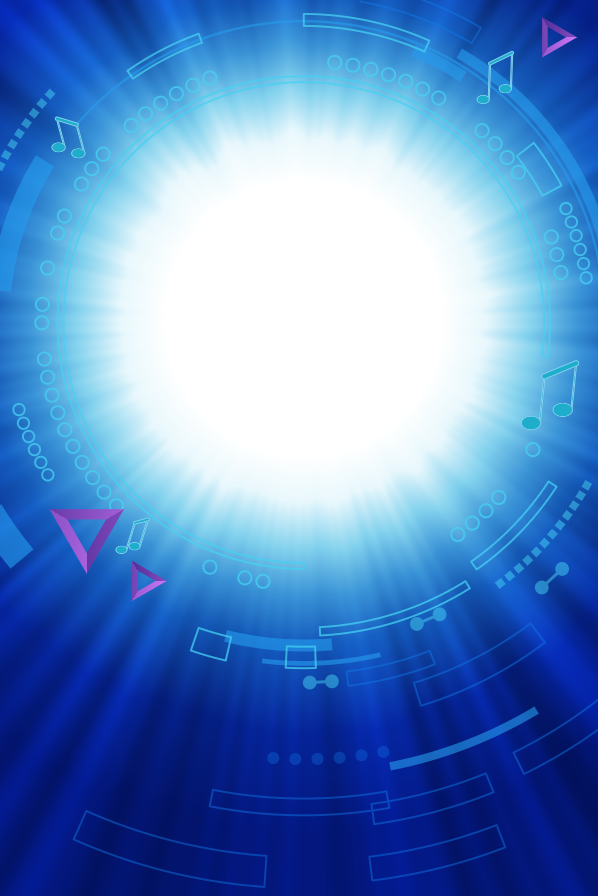
Write a Shadertoy shader that draws this background.

```glsl
const vec3 CYAN = vec3(.27, .82, .95);
const vec3 ELECTRIC = vec3(.06, .48, .92);
const vec3 GLOW[7] = vec3[7](vec3(1), vec3(.91, .97, .99), vec3(.51, .82, .93),
  vec3(.23, .58, .84), vec3(.08, .36, .74), vec3(.02, .14, .59), vec3(.01, .09, .49));
const float STOPS[7] = float[7](23., 30.5, 38.5, 46., 54., 69., 86.);

// Arcs: radius, half width, start and end in degrees
const vec4 FAINT[8] = vec4[8](
  vec4(65, 2, -73, -53), vec4(83, 1.7, -82, -68), vec4(82, 2, -64, -52), vec4(92, 2.6, -114, -94),
  vec4(92, 2, -83, -69), vec4(56, 1.5, 59, 80), vec4(81, 1.4, -101, -80), vec4(60, 1.2, -83, -69));
const vec4 BANDS[8] = vec4[8](
  vec4(75.6, .7, -79, -59), vec4(51, 1.8, 148, 174), vec4(61.5, 2.5, 211, 220), vec4(54, 1, -104, -85),
  vec4(52, .9, 2, 60), vec4(49, 1, 57, 68), vec4(57, .4, -97, -77), vec4(50.4, .2, -4, 139));
const vec4 FRAMES[8] = vec4[8](
  vec4(40.7, .5, -8, 270), vec4(50.6, 1, 66, 90), vec4(50.6, .8, 110, 125), vec4(47, 1.8, 28, 38),
  vec4(51.7, .7, -87, -58), vec4(56, 1.8, -93, -88), vec4(56, 2, -109, -103), vec4(49.6, .8, -55, -33));
// Bead runs: first angle, count
const vec2 BEADS[13] = vec2[13](
  vec2(59, 7), vec2(111, 6), vec2(35, 4), vec2(11, 3), vec2(-29, 1), vec2(-54, 4), vec2(140, 3),
  vec2(156, 2), vec2(168, 1), vec2(176, 2), vec2(188, 10), vec2(249, 1), vec2(257, 2));

vec2 gradient(vec2 cell) {
  float h = 6.2832 * fract(sin(dot(cell, vec2(127.1, 311.7))) * 4375.8);
  return vec2(cos(h), sin(h));
}

float gradientNoise(vec2 p) {
  vec2 i = floor(p), f = fract(p), u = f * f * (3. - 2. * f), e = vec2(1, 0);
  float low = mix(dot(gradient(i), f), dot(gradient(i + e), f - e), u.x);
  float high = mix(dot(gradient(i + e.yx), f - e.yx), dot(gradient(i + 1.), f - 1.), u.x);
  return mix(low, high, u.y);
}

float fill(float d, float px) { return clamp(.5 - d / px, 0., 1.); }
float stroke(float d, float px) { return fill(abs(d) - .16, px); }
float wrapAngle(float a) { return mod(a + 180., 360.) - 180.; }

// Box bent around the centre; polar = (radius, degrees)
float arcBox(vec2 polar, vec4 arc) {
  float along = wrapAngle(polar.y - .5 * (arc.z + arc.w));
  vec2 d = abs(vec2(radians(along) * arc.x, polar.x - arc.x));
  d -= vec2(radians(.5 * (arc.w - arc.z)) * arc.x, arc.y);
  return length(max(d, 0.)) + min(max(d.x, d.y), 0.);
}

// Offset to the nearest member of a row along an arc
vec2 arcRow(vec2 polar, float radius, float first, float spacing, float count) {
  float halfSpan = .5 * spacing * (count - 1.);
  float a = wrapAngle(polar.y - first - halfSpan) + halfSpan;
  a -= spacing * clamp(round(a / spacing), 0., count - 1.);
  return vec2(radians(a) * radius, polar.x - radius);
}

float square(vec2 p) { return max(abs(p.x), abs(p.y)) - .65; }

float segment(vec2 p, vec2 ab) {
  return length(p - ab * clamp(dot(p, ab) / dot(ab, ab), 0., 1.));
}

float barbell(vec2 p, vec2 span) {
  return min(segment(p, span) - .25, min(length(p), length(p - span)) - 1.15);
}

float note(vec2 p, vec2 span, vec2 stem, float size) {
  vec2 squash = vec2(1, 1.45), s = p - vec2(.85 * size, 0);
  float heads = min(length(p * squash), length((p - span) * squash)) - size;
  float stems = min(segment(s, stem), segment(s - span, stem)) - .18;
  return min(heads, min(stems, segment(s - stem, span) - .3 * size));
}

// Hollow bevelled triangle
vec3 triangle(vec3 col, vec2 p, float size, float facing, float px) {
  float d = -1e3, shade = 0., w = .12 * size;
  for (float k = 0.; k < 3.; k++) {
    float a = radians(facing + 60. + 120. * k);
    float edge = dot(p, vec2(cos(a), sin(a))) - .5 * size;
    if (edge > d) { d = edge; shade = .35 + .3 * k; }
  }
  vec3 tint = mix(vec3(.23, .12, .52), vec3(.68, .4, .88), shade + .3 * p.x / size);
  return mix(col, tint, fill(abs(d + w) - w, px));
}

void mainImage(out vec4 fragColor, in vec2 fragCoord) {
  // Percent of canvas width, from the glow centre
  float px = 100. / iResolution.x;
  vec2 p = (fragCoord - iResolution.xy * vec2(.508, .64)) * px;
  float r = length(p);
  vec2 polar = vec2(r, degrees(atan(p.y, p.x)));

  // Radial glow broken up by rays
  vec2 dir = p / max(r, .01);
  float rays = gradientNoise(dir * 9. + 3.) + .6 * gradientNoise(dir * 24.);
  float g = length(p - vec2(0, .6)) - 2.2 * rays * smoothstep(20., 32., r);
  vec3 col = GLOW[0];
  for (int i = 1; i < 7; i++)
    col = mix(col, GLOW[i], clamp((g - STOPS[i - 1]) / (STOPS[i] - STOPS[i - 1]), 0., 1.));
  col *= 1. + .45 * rays * smoothstep(42., 70., r);

  // Panels, bands, frames and beads
  float faint = 1e3, band = 1e3, line = 1e3;
  for (int i = 0; i < 8; i++) {
    faint = min(faint, abs(arcBox(polar, FAINT[i])));
    band = min(band, arcBox(polar, BANDS[i]));
    line = min(line, abs(arcBox(polar, FRAMES[i])));
  }
  for (int i = 0; i < 13; i++)
    line = min(line, abs(length(arcRow(polar, 43.8, BEADS[i].x, 4.04, BEADS[i].y)) - 1.1));
  line = min(line, abs(length(arcRow(polar, 49.8, 197., 2.75, 6.)) - .95));
  line = min(line, abs(length(arcRow(polar, 47.8, 9., 2.9, 6.)) - .95));
  float dots = length(arcRow(polar, 73., -94., 2.9, 6.)) - 1.;
  col = mix(col, ELECTRIC, .45 * max(stroke(faint, px), .7 * fill(dots, px)));
  col = mix(col, mix(ELECTRIC, CYAN, .4), .6 * fill(band, px));

  // Dashes and barbells
  float solid = square(arcRow(polar, 54.6, -53., 2.1, 12.));
  solid = min(solid, square(arcRow(polar, 57.1, 138., 2.1, 8.)));
  solid = min(solid, barbell(p - vec2(1, -60.2), vec2(3.7, .2)));
  solid = min(solid, barbell(p - vec2(18.9, -50.4), vec2(3.8, 1.6)));
  solid = min(solid, barbell(p - vec2(39.8, -44.3), vec2(3.4, 3.1)));
  col = mix(col, CYAN, max(.75 * stroke(line, px), .5 * fill(solid, px)));

  // Notes and triangles
  float notes = note(p - vec2(38, -16.8), vec2(5.3, 2.2), vec2(.8, 7.8), 1.7);
  notes = min(notes, note(p - vec2(30, 37.3), vec2(3.7, 1.8), vec2(.2, 6), 1.1));
  notes = min(notes, note(p - vec2(-41, 29.3), vec2(3.3, -1), vec2(-1.3, 4.8), 1.2));
  notes = min(notes, note(p - vec2(-30.5, -38), vec2(2.2, .6), vec2(1.4, 4.5), 1.));
  col = mix(col, mix(vec3(.12, .68, .8), GLOW[2], stroke(notes, px)), fill(notes, px));
  col = triangle(col, p - vec2(-36.3, -34.8), 7.2, -90., px);
  col = triangle(col, p - vec2(-26.8, -43.2), 3.9, 0., px);
  col = triangle(col, p - vec2(41.8, 47.7), 3.9, 0., px);
  fragColor = vec4(col, 1);
}
```
